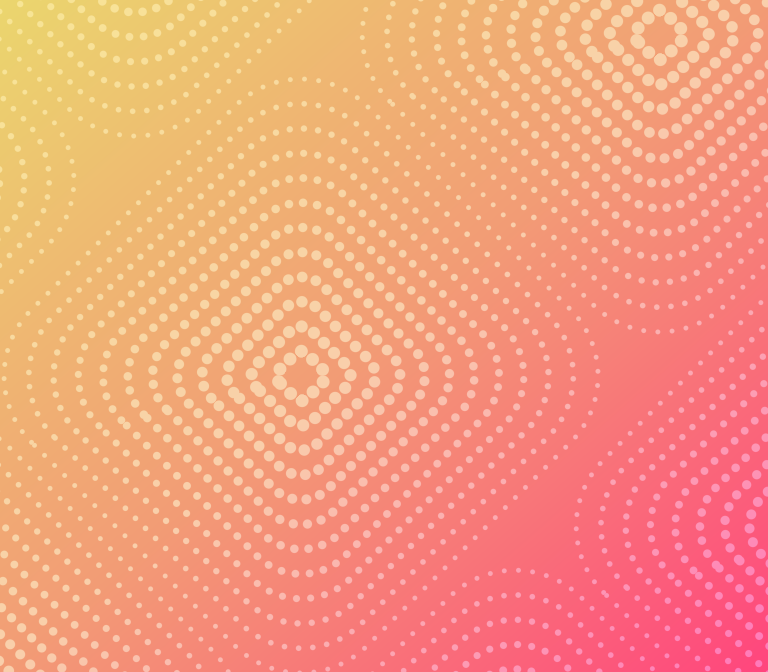
Write a Shadertoy shader that draws this background.

```glsl
#define RING_STEP 0.03683
#define RING_COUNT 12.0
#define DOT_SPACING 0.5745
#define DOT_INNER 0.26
#define DOT_OUTER 0.098
#define CORNER 0.316
#define CENTRE vec2(0.448, 0.4405)
#define ALONG vec2(0.533, 0.5075)
#define ACROSS vec2(0.2827, -0.765)
#define ROW_SLIDE 0.067

const float PI = 3.14159;
const float ROOT2 = 1.41421;

// Unit ring: a diamond of half-width 1 with round corners
const float SIDE = 1.0 + CORNER * (ROOT2 - 1.0);
const float HUB = 1.0 - CORNER;
const vec2 TANGENT = vec2(-HUB - CORNER / ROOT2, CORNER / ROOT2);
const float ARC = CORNER * PI * 0.5;
const float QUARTER = ARC + ROOT2 * SIDE - 2.0 * CORNER;

vec2 turn(vec2 p, float angle) {
    float c = cos(angle), s = sin(angle);
    return mat2(c, s, -s, c) * p;
}

// Size of the ring that passes through p
float ringSize(vec2 p) {
    vec2 a = abs(p);
    float m = max(a.x, a.y), n = min(a.x, a.y);
    if (n * -TANGENT.x > m * TANGENT.y) return (m + n) / SIDE;
    float k = HUB * HUB - CORNER * CORNER;
    float root = sqrt(max(m * m * HUB * HUB - k * (m * m + n * n), 0.0));
    return (m * HUB - root) / k;
}

// Clockwise path length on the unit ring, from the seam on the left
float pathLength(vec2 p) {
    float seam = atan(-TANGENT.y, TANGENT.x);
    float angle = mod(seam - atan(p.y, p.x), 2.0 * PI);
    float quarter = min(floor(angle / (0.5 * PI)), 3.0);
    p = turn(p, quarter * 0.5 * PI);
    float along = p.y * -TANGENT.x < -p.x * TANGENT.y
        ? CORNER * (atan(p.y, -p.x - HUB) + 0.25 * PI)
        : ARC + dot(p - TANGENT, vec2(1.0 / ROOT2));
    return quarter * QUARTER + along;
}

// Point on the unit ring at a given path length
vec2 pathPoint(float len) {
    float quarter = floor(len / QUARTER);
    float along = len - quarter * QUARTER;
    float angle = along / CORNER - 0.25 * PI;
    vec2 p = along < ARC
        ? vec2(-HUB, 0.0) + CORNER * vec2(-cos(angle), sin(angle))
        : TANGENT + (along - ARC) / ROOT2;
    return turn(p, -quarter * 0.5 * PI);
}

// Coverage of one set of dotted rings; p is in ring steps
float dottedRings(vec2 p, float pixel) {
    float size = ringSize(p);
    if (size > RING_COUNT + 1.0) return 0.0;
    float ring = clamp(floor(size + 0.5), 1.0, RING_COUNT);
    float gap = DOT_SPACING / ring;
    float last = floor(4.0 * QUARTER / gap);
    float nearest = min(floor(pathLength(p / ring) / gap + 0.5), last);

    // The nearest dot, and the two that meet at the seam
    float d = distance(p, ring * pathPoint(nearest * gap));
    d = min(d, distance(p, ring * pathPoint(0.0)));
    d = min(d, distance(p, ring * pathPoint(last * gap)));
    float radius = mix(DOT_INNER, DOT_OUTER, (ring - 1.0) / (RING_COUNT - 1.0));
    return 1.0 - smoothstep(-0.7 * pixel, 0.7 * pixel, d - radius);
}

vec3 threeStops(vec3 a, vec3 b, vec3 c, float t) {
    return t < 0.5 ? mix(a, b, t * 2.0) : mix(b, c, t * 2.0 - 1.0);
}

void mainImage(out vec4 fragColor, in vec2 fragCoord) {
    vec2 uv = fragCoord / iResolution.xy;
    vec2 p = fragCoord / iResolution.y;
    float pixel = 1.0 / (iResolution.y * RING_STEP);

    // Diagonal gradients for the ground and the dots
    float t = 0.5 * (uv.x + 1.0 - uv.y);
    vec3 ground = threeStops(vec3(0.92, 0.84, 0.43), vec3(0.95, 0.61, 0.46),
                             vec3(1.0, 0.27, 0.49), t);
    vec3 dots = threeStops(vec3(0.97, 0.90, 0.58), vec3(0.975, 0.81, 0.67),
                           vec3(1.0, 0.47, 0.73), t);

    // Ring sets in slanted rows, the outer rows slid along
    float cover = 0.0;
    for (int row = -1; row <= 1; row++) {
        for (int col = -1; col <= 1; col++) {
            float r = float(row);
            vec2 centre = CENTRE + r * ACROSS + (float(col) + ROW_SLIDE * abs(r)) * ALONG;
            cover = max(cover, dottedRings((p - centre) / RING_STEP, pixel));
        }
    }
    fragColor = vec4(mix(ground, dots, cover), 1.0);
}
```
